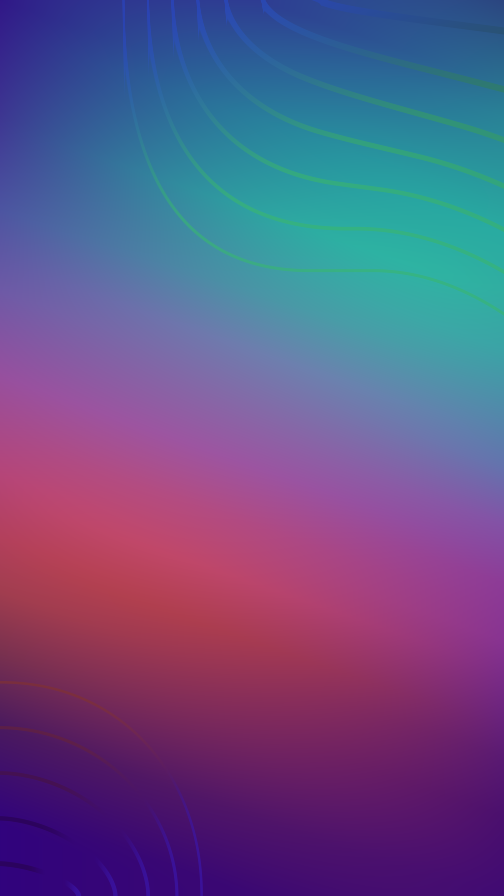
Reproduce this background procedurally as a WebGL 1 fragment shader.

```glsl
precision highp float;

uniform vec2 u_resolution;

// Extends a ramp by one stop: rgb is the colour, a the position
vec4 stop(vec4 last, vec4 next, float t) {
  float f = clamp((t - last.a) / (next.a - last.a), 0.0, 1.0);
  return vec4(mix(last.rgb, next.rgb, f), next.a);
}

vec3 leftRamp(float t) {
  vec4 c = vec4(0.19, 0.09, 0.53, 0.0);
  c = stop(c, vec4(0.24, 0.21, 0.57, 0.13), t);
  c = stop(c, vec4(0.30, 0.33, 0.63, 0.235), t);
  c = stop(c, vec4(0.43, 0.35, 0.65, 0.325), t);
  c = stop(c, vec4(0.59, 0.31, 0.62, 0.42), t);
  c = stop(c, vec4(0.71, 0.27, 0.47, 0.53), t);
  c = stop(c, vec4(0.70, 0.25, 0.36, 0.60), t);
  c = stop(c, vec4(0.63, 0.24, 0.31, 0.66), t);
  c = stop(c, vec4(0.47, 0.19, 0.31, 0.73), t);
  c = stop(c, vec4(0.29, 0.10, 0.37, 0.81), t);
  return stop(c, vec4(0.19, 0.01, 0.49, 0.92), t).rgb;
}

vec3 middleRamp(float t) {
  vec4 c = vec4(0.18, 0.23, 0.57, -0.1);
  c = stop(c, vec4(0.16, 0.49, 0.61, 0.033), t);
  c = stop(c, vec4(0.18, 0.63, 0.63, 0.137), t);
  c = stop(c, vec4(0.29, 0.58, 0.65, 0.228), t);
  c = stop(c, vec4(0.43, 0.49, 0.68, 0.293), t);
  c = stop(c, vec4(0.61, 0.33, 0.63, 0.423), t);
  c = stop(c, vec4(0.69, 0.29, 0.51, 0.488), t);
  c = stop(c, vec4(0.73, 0.27, 0.42, 0.553), t);
  c = stop(c, vec4(0.65, 0.23, 0.32, 0.618), t);
  c = stop(c, vec4(0.53, 0.18, 0.35, 0.684), t);
  c = stop(c, vec4(0.31, 0.08, 0.41, 0.814), t);
  return stop(c, vec4(0.23, 0.03, 0.45, 0.9), t).rgb;
}

vec3 rightRamp(float t) {
  vec4 c = vec4(0.17, 0.27, 0.50, -0.195);
  c = stop(c, vec4(0.16, 0.51, 0.59, -0.065), t);
  c = stop(c, vec4(0.16, 0.67, 0.63, 0.065), t);
  c = stop(c, vec4(0.19, 0.68, 0.63, 0.13), t);
  c = stop(c, vec4(0.23, 0.64, 0.65, 0.195), t);
  c = stop(c, vec4(0.39, 0.45, 0.68, 0.326), t);
  c = stop(c, vec4(0.51, 0.32, 0.65, 0.39), t);
  c = stop(c, vec4(0.55, 0.23, 0.59, 0.456), t);
  c = stop(c, vec4(0.53, 0.20, 0.57, 0.52), t);
  c = stop(c, vec4(0.35, 0.10, 0.45, 0.65), t);
  c = stop(c, vec4(0.29, 0.06, 0.43, 0.716), t);
  return stop(c, vec4(0.25, 0.04, 0.45, 0.805), t).rgb;
}

// Tilted ramps joined by a smooth quadratic across the width
vec3 backdrop(vec2 uv) {
  float x = uv.x;
  float t = 1.0 - uv.y - 0.195 * x;
  return leftRamp(t) * (1.0 - x) * (1.0 - 2.0 * x)
       + middleRamp(t) * 4.0 * x * (1.0 - x)
       + rightRamp(t) * x * (2.0 * x - 1.0);
}

// Depth below the top edge of one ribbon; k runs from outer 0 to inner 1
float ribbonDepth(float x, float k) {
  float u = min((x - 0.245 - 0.292 * k - 0.1 * pow(k, 6.0)) / (0.37 + 0.139 * k), 1.0);
  float bend = 1.0 - sign(u) * pow(abs(u), 0.5 + 0.18 * k);
  float start = 0.74 - 0.21 * k;
  float tail = max(x - start, 0.0) / (1.0 - start);
  return (0.537 - 0.5 * k) * (1.0 - bend * bend)
       + (0.086 - 0.06 * pow(k, 4.0)) * tail * tail;
}

float stroke(float d, float halfWidth, float pixel) {
  return 1.0 - smoothstep(halfWidth - 0.6 * pixel, halfWidth + 0.6 * pixel, abs(d));
}

void main() {
  float pixel = 1.0 / u_resolution.x;
  vec2 p = gl_FragCoord.xy * pixel;
  float depth = u_resolution.y * pixel - p.y;
  vec3 color = backdrop(gl_FragCoord.xy / u_resolution);

  // Ribbons in the upper right, blue at the top and green further along
  float along = smoothstep(0.15, 0.75, 0.5 * p.x + 1.2 * depth);
  for (float i = 0.0; i < 7.0; i++) {
    float k = i / 6.0;
    float h = 0.0023;
    float slope = (ribbonDepth(p.x + h, k) - ribbonDepth(p.x - h, k)) / (2.0 * h);
    float d = (depth - ribbonDepth(p.x, k)) / sqrt(1.0 + slope * slope);
    vec3 green = mix(vec3(0.22, 0.71, 0.45), vec3(0.16, 0.33, 0.36), k * k * k);
    vec3 ink = mix(vec3(0.16, 0.27, 0.76), green, along);
    color = mix(color, ink, (0.65 + 0.15 * k) * stroke(d, 0.003 + 0.004 * k, pixel));
  }

  // Arcs around the lower left corner, brown above and blue at the side
  for (float j = 0.0; j < 5.0; j++) {
    vec2 radius = vec2(0.4 - 0.045 * j - 0.004 * j * j, 0.424 - 0.09 * j);
    float n = 2.1 - 0.13 * j;
    vec2 q = p / radius;
    vec2 slope = n * pow(q, vec2(n - 1.0)) / radius;
    float d = (dot(pow(q, vec2(n)), vec2(1.0)) - 1.0) / length(slope);
    float line = stroke(d, 0.0025 + 0.0006 * j, pixel);
    vec3 brown = mix(vec3(0.50, 0.19, 0.20), vec3(0.16, 0.01, 0.32), min(j / 3.0, 1.0));
    color = mix(color, brown, 0.7 * line * (1.0 - smoothstep(0.35, 0.92 - 0.08 * j, q.x)));
    color = mix(color, vec3(0.23, 0.09, 0.68), 0.65 * line * smoothstep(0.8, 1.0, q.x));
  }

  gl_FragColor = vec4(color, 1.0);
}
```
